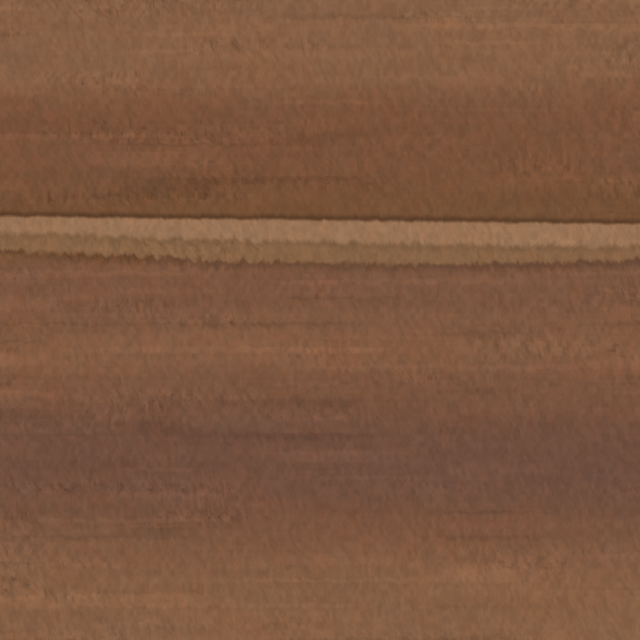
Give the GLSL for this texture, as a WebGL 2 fragment shader.

```glsl
#version 300 es
precision highp float;
// Brown wood plank with soft horizontal bands, one pale seam and short upright fibres.

uniform vec2 u_resolution;
out vec4 fragColor;

float hash(vec2 p) {
  return fract(sin(dot(p, vec2(127.1, 311.7))) * 43758.5453);
}

// Smooth value noise in the range 0 to 1
float noise(vec2 p) {
  vec2 cell = floor(p);
  vec2 f = fract(p);
  f = f * f * (3.0 - 2.0 * f);
  float low = mix(hash(cell), hash(cell + vec2(1.0, 0.0)), f.x);
  float high = mix(hash(cell + vec2(0.0, 1.0)), hash(cell + vec2(1.0, 1.0)), f.x);
  return mix(low, high, f.y);
}

// Layered noise centred on zero
float fbm(vec2 p) {
  float sum = 0.0;
  float weight = 0.5;
  for (int i = 0; i < 4; i++) {
    sum += weight * (noise(p) - 0.5);
    p = p * 2.03 + vec2(17.3, 9.1);
    weight *= 0.5;
  }
  return sum;
}

// Blends to the next colour around a given depth
vec3 layer(vec3 above, vec3 below, float depth, float start, float softness) {
  return mix(above, below, smoothstep(start - softness, start + softness, depth));
}

// Soft horizontal line that peaks at a given depth
float ridge(float depth, float centre, float width) {
  float d = (depth - centre) / width;
  return exp(-d * d);
}

// Broad bands, measured downward from the top edge
vec3 plankColor(float depth) {
  vec3 tan = vec3(0.522, 0.372, 0.268);
  vec3 umber = vec3(0.475, 0.322, 0.228);
  vec3 olive = vec3(0.462, 0.315, 0.208);
  vec3 russet = vec3(0.480, 0.332, 0.246);
  vec3 amber = vec3(0.512, 0.357, 0.258);
  vec3 plum = vec3(0.442, 0.308, 0.246);
  vec3 color = layer(tan, umber, depth, 0.145, 0.045);
  color = layer(color, olive, depth, 0.29, 0.05);
  color = layer(color, russet, depth, 0.40, 0.02);
  color = layer(color, amber, depth, 0.50, 0.05);
  color = layer(color, russet, depth, 0.58, 0.03);
  color = layer(color, plum, depth, 0.65, 0.05);
  color = layer(color, russet, depth, 0.79, 0.05);
  return layer(color, tan, depth, 0.865, 0.06);
}

// Pale seam with a dark upper edge and a duller, frayed lower half
vec3 addSeam(vec3 color, float x, float depth, float ragged) {
  float top = 0.338 + 0.012 * x + 0.3 * ragged;
  float middle = 0.363 + 0.042 * x - 0.020 * x * x + 0.8 * ragged;
  float bottom = 0.388 + 0.075 * x - 0.058 * x * x + ragged;
  color *= 1.0 - 0.20 * ridge(depth, top - 0.003, 0.005);
  color *= 1.0 - 0.12 * ridge(depth, bottom + 0.004, 0.007);
  vec3 pale = vec3(0.598, 0.447, 0.330);
  vec3 dull = vec3(0.528, 0.388, 0.272);
  vec3 seam = layer(pale, dull, depth, middle, 0.006);
  seam *= 1.0 - 0.06 * ridge(depth, middle + 0.003, 0.005);
  float inside = smoothstep(top - 0.003, top + 0.004, depth)
               * (1.0 - smoothstep(bottom - 0.005, bottom + 0.004, depth));
  return mix(color, seam, inside);
}

void main() {
  vec2 uv = gl_FragCoord.xy / u_resolution;
  float depth = 1.0 - uv.y;

  // Fibre coordinates whose lean varies from place to place
  float lean = 0.012 * (noise(uv * vec2(18.0, 30.0)) - 0.5);
  vec2 slant = vec2(uv.x + 0.12 * uv.y + lean, uv.y);
  float fibre = fbm(slant * vec2(165.0, 95.0));
  float ragged = 0.018 * fbm(slant * vec2(110.0, 45.0));

  // Bands wander gently along the plank
  float wander = 0.045 * fbm(vec2(uv.x * 2.2, depth * 6.0));
  vec3 color = plankColor(depth + wander + ragged);

  // Long streaks and cloudy shifts of hue
  float streak = fbm(vec2(uv.x * 2.5, depth * 55.0) + 31.0);
  float cloud = fbm(uv * vec2(5.0, 12.0) + 53.0);
  color *= 1.0 + 0.085 * streak;
  color += 0.022 * cloud * vec3(0.8, -0.1, -0.6);

  // Thin broken lines, frayed by the fibres
  float thread = noise(vec2(uv.x * 4.0, (depth + 0.6 * ragged) * 75.0) + 19.0);
  color *= 1.0 - 0.06 * smoothstep(0.78, 0.95, thread);
  color *= 1.0 + 0.05 * smoothstep(0.25, 0.08, thread);

  color = addSeam(color, uv.x, depth, ragged);

  // Fibres stand out more along scattered lines
  float patches = noise(vec2(uv.x * 6.0, depth * 42.0) + 71.0);
  float emphasis = smoothstep(0.55, 0.95, patches);
  color *= 1.0 + (0.19 + 0.15 * emphasis) * fibre;

  // Sparse dark pits and faint coloured mottling
  float pit = smoothstep(0.76, 0.95, noise(slant * vec2(190.0, 115.0) + 11.0));
  color *= 1.0 - pit * (0.03 + 0.07 * emphasis);
  float mottle = fbm(uv * vec2(65.0, 55.0) + 97.0);
  color += 0.045 * mottle * vec3(0.5, -0.15, -0.4);

  fragColor = vec4(clamp(color, 0.0, 1.0), 1.0);
}
```
